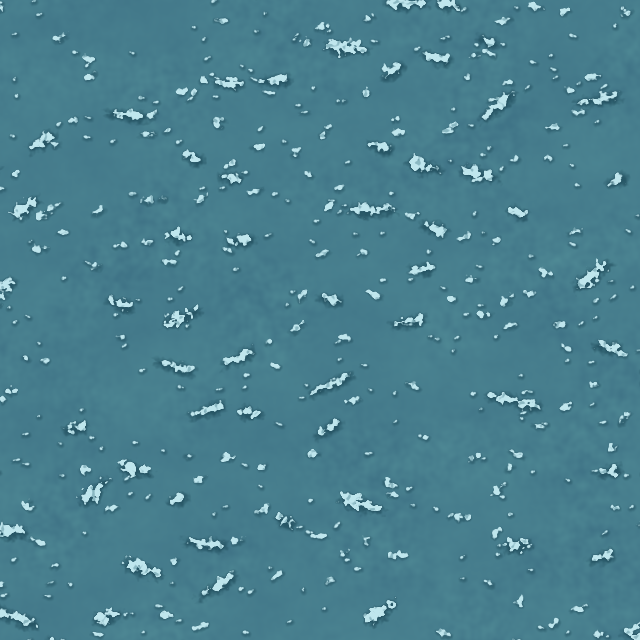
A WebGL 2 fragment shader for this texture:

```glsl
#version 300 es
precision highp float;
// Pale ragged flecks with soft dark rims, strewn over mottled teal.
// Three jittered grids of tilted ellipses are roughened by gradient noise;
// a second, shifted lookup of the same flecks gives their shade.

#define WATER_DEEP  vec3(0.262, 0.472, 0.540)
#define WATER_LIGHT vec3(0.295, 0.518, 0.570)
#define SHADE_COLOR vec3(0.130, 0.310, 0.370)
#define FLECK_COLOR vec3(0.750, 0.900, 0.930)
#define FLECK_GREY  vec3(0.540, 0.720, 0.760)
#define EDGE_SOFT   0.0014
#define ROUGHNESS   1.9
#define RAG_SCALE   95.0
#define TILT        0.17
#define TILT_SPREAD 1.2
#define SHADE_REACH 0.009
#define SHADE_SHIFT vec2(0.0010, -0.0022)

uniform vec2 u_resolution;
out vec4 fragColor;

// Two random values in 0..1 for an integer cell
vec2 hash2(vec2 cell) {
    uvec2 v = uvec2(ivec2(cell) + 4096);
    v = v * 1664525u + 1013904223u;
    v.x += v.y * 1664525u;
    v.y += v.x * 1664525u;
    v ^= v >> 16u;
    v.x += v.y * 1664525u;
    v.y += v.x * 1664525u;
    v ^= v >> 16u;
    return vec2(v >> 8u) / 16777216.0;
}

float cornerSlope(vec2 cell, vec2 offset) {
    float a = 6.28318 * hash2(cell).x;
    return dot(vec2(cos(a), sin(a)), offset);
}

float gradientNoise(vec2 p) {
    vec2 i = floor(p), f = fract(p);
    vec2 w = f * f * f * (f * (f * 6.0 - 15.0) + 10.0);
    vec2 e = vec2(1.0, 0.0);
    return mix(mix(cornerSlope(i, f), cornerSlope(i + e.xy, f - e.xy), w.x),
               mix(cornerSlope(i + e.yx, f - e.yx), cornerSlope(i + 1.0, f - 1.0), w.x), w.y);
}

// Approximate signed distance to an ellipse
float ellipse(vec2 p, vec2 r) {
    float k = length(p / r);
    return k * (k - 1.0) / max(length(p / (r * r)), 1e-3);
}

// Distance to one grid of flecks; each has a body and a smaller trailing lobe
float fleckGrid(vec2 uv, float cells, float share, vec2 radius, float rag, float seed) {
    vec2 home = floor(uv * cells);
    float nearest = 1.0;
    for (int y = -1; y <= 1; y++) {
        for (int x = -1; x <= 1; x++) {
            vec2 cell = home + vec2(x, y);
            vec2 place = hash2(cell + seed);
            vec2 look = hash2(cell + seed + 311.0);
            vec2 form = hash2(cell + seed + 617.0);
            if (look.x > share) continue;
            vec2 p = uv - (cell + place) / cells;
            float angle = TILT + (look.y - 0.5) * TILT_SPREAD;
            float c = cos(angle), s = sin(angle);
            p = mat2(c, -s, s, c) * p;
            vec2 r = radius * mix(vec2(0.55, 0.7), vec2(1.4, 1.25), form);
            float side = form.y < 0.5 ? -1.0 : 1.0;
            float body = ellipse(p, r);
            float lobe = ellipse(p - r * vec2(1.35 * side, 0.35), r * vec2(0.6, 0.5));
            nearest = min(nearest, min(body, lobe) + ROUGHNESS * rag * r.y);
        }
    }
    return nearest;
}

// x: distance to the large flecks, y: distance to the small ones and specks
vec2 fleckField(vec2 uv, float rag) {
    float large = fleckGrid(uv, 11.0, 0.50, vec2(0.0145, 0.0068), rag, 0.0);
    float small = fleckGrid(uv, 21.0, 0.36, vec2(0.0058, 0.0040), rag, 1031.0);
    float speck = fleckGrid(uv, 34.0, 0.24, vec2(0.0027, 0.0021), 0.4 * rag, 2053.0);
    return vec2(large, min(small, speck));
}

void main() {
    vec2 uv = gl_FragCoord.xy / min(u_resolution.x, u_resolution.y);
    float soft = max(EDGE_SOFT, 0.7 / min(u_resolution.x, u_resolution.y));

    // Broad slanted drifts with patches of fine mottling
    vec2 drift = vec2(uv.x + 0.5 * uv.y, 1.6 * uv.y - 0.5 * uv.x);
    float broad = gradientNoise(drift * 5.0) + 0.5 * gradientNoise(drift * 13.0 + 40.0);
    float fine = gradientNoise(uv * 38.0 + 80.0) + 0.8 * gradientNoise(uv * 85.0 + 120.0);
    float patchy = smoothstep(-0.25, 0.35, gradientNoise(uv * 6.0 + 170.0));
    float tone = 0.42 + 0.65 * broad + fine * mix(0.2, 0.85, patchy);
    vec3 color = mix(WATER_DEEP, WATER_LIGHT, clamp(tone, -0.4, 1.6));

    // Shade around and just below the flecks
    float rag = gradientNoise(uv * RAG_SCALE) + 0.5 * gradientNoise(uv * RAG_SCALE * 1.9 + 60.0);
    vec2 shadeDist = fleckField(uv - SHADE_SHIFT, 0.5 * rag);
    vec2 shade = 1.0 - smoothstep(vec2(-0.001), vec2(SHADE_REACH, 0.6 * SHADE_REACH), shadeDist);
    color = mix(color, SHADE_COLOR, max(0.85 * shade.x, 0.55 * shade.y));

    // Pale flecks with greyer flaws inside
    vec2 dist = fleckField(uv, rag);
    float cover = 1.0 - smoothstep(-soft, soft, min(dist.x, dist.y));
    float flaw = smoothstep(0.12, 0.45, gradientNoise(uv * 120.0 + 230.0));
    color = mix(color, mix(FLECK_COLOR, FLECK_GREY, flaw), cover);

    fragColor = vec4(color, 1.0);
}
```
